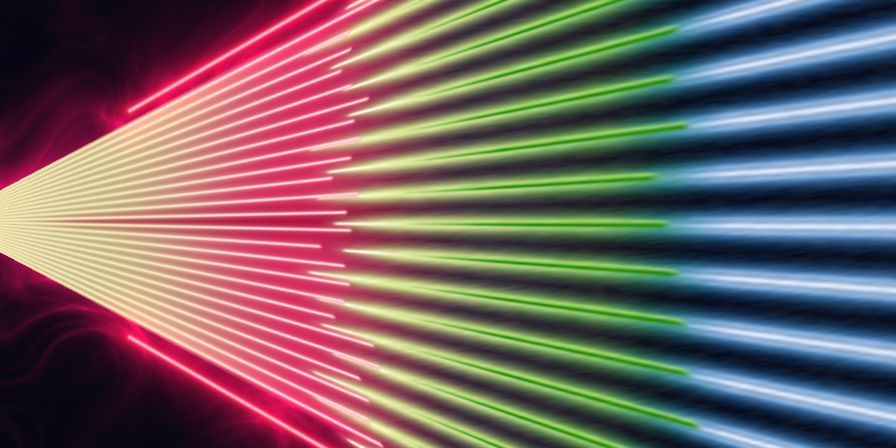
Reproduce this background procedurally as a Shadertoy shader.

```glsl
#define APEX vec2(-0.13, 0.506)
#define WEDGE_SLOPE 0.505
#define LINE_STEP 0.0443
#define LINE_WIDTH 0.0036
#define BEAM_STEP 0.0665
#define BEAM_TILT -0.006
#define CORE_WIDTH 0.0055
#define SMOKE_SCALE 7.0

const vec3 NIGHT = vec3(0.025, 0.025, 0.075);
const vec3 CREAM = vec3(0.86, 0.80, 0.60);
const vec3 PINK = vec3(0.82, 0.17, 0.37);
const vec3 CRIMSON = vec3(0.64, 0.03, 0.22);
const vec3 PLUM = vec3(0.16, 0.10, 0.20);
const vec3 LIME = vec3(0.83, 0.89, 0.56);
const vec3 GREEN = vec3(0.46, 0.74, 0.38);
const vec3 TEAL = vec3(0.14, 0.55, 0.52);
const vec3 BLUE = vec3(0.18, 0.53, 0.86);
const vec3 ICE = vec3(0.84, 0.90, 1.0);

float hash(vec2 p) {
    vec3 q = fract(vec3(p.xyx) * 0.1031);
    q += dot(q, q.yzx + 33.33);
    return fract((q.x + q.y) * q.z);
}

float noise(vec2 p) {
    vec2 i = floor(p), f = fract(p);
    f = f * f * (3.0 - 2.0 * f);
    return mix(mix(hash(i), hash(i + vec2(1, 0)), f.x),
               mix(hash(i + vec2(0, 1)), hash(i + vec2(1, 1)), f.x), f.y);
}

// Ridged noise gives thin, branching wisps
float wisps(vec2 p) {
    float sum = 0.0, gain = 0.5;
    for (int i = 0; i < 5; i++) {
        float ridge = 1.0 - abs(2.0 * noise(p) - 1.0);
        sum += gain * ridge * ridge;
        p = mat2(1.6, 1.2, -1.2, 1.6) * p + 7.3;
        gain *= 0.5;
    }
    return sum;
}

float bell(float d, float w) {
    return exp(-d * d / (w * w));
}

float segment(vec2 p, vec2 a, vec2 b) {
    vec2 ab = b - a;
    return length(p - a - ab * clamp(dot(p - a, ab) / dot(ab, ab), 0.0, 1.0));
}

// Crimson smoke outside the wedge, pink and cream haze within it
vec3 background(vec2 p, float slope, float reach) {
    float edge = max(abs(slope) - WEDGE_SLOPE, 0.0) * reach;
    float smoke = wisps(p * SMOKE_SCALE + 2.0 * noise(p * 5.0));
    vec3 outside = NIGHT + CRIMSON * (0.75 * exp(-edge * 26.0)
                 + 1.1 * smoke * smoke * exp(-edge * 5.5));
    vec3 haze = mix(CREAM * 0.83, PINK, smoothstep(0.16, 0.62, p.x - 0.25 * abs(slope)));
    haze = mix(haze, CRIMSON, 0.75 * bell(slope, 0.045) * smoothstep(0.02, 0.2, p.x));
    haze = mix(haze, PLUM, smoothstep(0.68, 1.08, p.x));
    haze = mix(haze, NIGHT, smoothstep(1.05, 1.6, p.x));
    float inside = 1.0 - smoothstep(WEDGE_SLOPE - 0.01, WEDGE_SLOPE + 0.03, abs(slope));
    return mix(outside, haze, inside);
}

// Wide beams shift from lime through green and teal to blue
vec3 addBeams(vec3 col, vec2 p, float slope, float reach) {
    float row = (slope - BEAM_TILT) / BEAM_STEP;
    float id = round(row), s = row - id;
    float d = s * BEAM_STEP * reach;
    float rnd = hash(vec2(id + 40.0, 3.0));
    float start = 0.69 + 0.1 * rnd;
    float tip = 1.45 + 0.17 * hash(vec2(id + 20.0, 9.0));
    float on = smoothstep(start - 0.06, start + 0.14, p.x);
    float blueness = smoothstep(1.42, 1.66, p.x);

    vec3 tint = mix(LIME, GREEN, smoothstep(0.95, 1.3, p.x));
    tint = mix(tint, TEAL, smoothstep(1.3, 1.52, p.x));
    tint = mix(tint, BLUE, blueness);
    col = mix(col, tint * 0.75, 0.85 * on * bell(s, 0.34));
    col = mix(col, tint, on * bell(s, 0.2));
    float streak = 0.9 + 0.1 * cos(s * 42.0);
    col = mix(col, ICE * streak, blueness * bell(s, 0.17));
    float sheen = on * (1.0 - smoothstep(1.2, 1.6, p.x));
    col = mix(col, vec3(0.90, 0.94, 0.66), 0.75 * sheen * bell(s, 0.11));

    // Dark green needle with a fine light rim
    float needle = smoothstep(0.85, 1.15, p.x) * (1.0 - smoothstep(tip - 0.04, tip, p.x));
    float width = CORE_WIDTH * mix(0.6, 1.0, smoothstep(0.9, 1.4, p.x));
    col = mix(col, vec3(0.68, 0.88, 0.38), 0.7 * needle * bell(d - 1.5 * width, width));
    col = mix(col, vec3(0.17, 0.55, 0.06), needle * bell(d, width));

    // White spark where the beam begins
    float spark = smoothstep(start - 0.02, start, p.x) * (1.0 - smoothstep(start + 0.04, start + 0.2, p.x));
    return mix(col, vec3(1.0, 0.98, 0.9), spark * bell(d, LINE_WIDTH));
}

// Thin rays fan out from the apex and stop at uneven ends
vec3 addRays(vec3 col, vec2 p, float slope, float reach) {
    float row = slope / LINE_STEP;
    float id = floor(row), s = row - id - 0.5;
    float d = s * LINE_STEP * reach / sqrt(1.0 + slope * slope);
    float stop = 0.72 + 0.1 * hash(vec2(id + 50.0, 5.0)) + 0.3 * slope * slope;
    float on = (1.0 - smoothstep(stop - 0.012, stop, p.x)) * step(abs(id + 0.5), 11.6);
    vec3 tint = mix(vec3(0.95, 0.91, 0.70), vec3(1.0, 0.86, 0.86), smoothstep(0.2, 0.6, p.x));
    col = mix(col, mix(CREAM, vec3(1.0, 0.35, 0.5), smoothstep(0.35, 0.7, p.x)), 0.45 * on * bell(d, 0.010));
    return mix(col, tint, on * bell(d, LINE_WIDTH));
}

void mainImage(out vec4 fragColor, in vec2 fragCoord) {
    vec2 p = fragCoord / iResolution.xy * vec2(2.0, 1.0);
    float reach = p.x - APEX.x;
    float slope = (p.y - APEX.y) / reach;
    vec3 col = background(p, slope, reach);
    col = addBeams(col, p, slope, reach);
    col = addRays(col, p, slope, reach);

    // Red neon bars along both sides
    float bar = segment(vec2(p.x, abs(p.y - 0.5)), vec2(0.29, 0.253), vec2(0.80, 0.544));
    col += vec3(0.65, 0.02, 0.16) * exp(-bar * 28.0);
    col = mix(col, vec3(1.0, 0.10, 0.30), bell(bar, 0.010));
    col = mix(col, vec3(1.0, 0.74, 0.80), bell(bar, 0.0045));

    // Faint brushed grain
    float grain = noise(vec2(p.x * 30.0 + p.y * 20.0, p.y * 180.0 - p.x * 25.0)) - 0.5;
    col += 0.05 * grain * smoothstep(0.6, 0.9, p.x);
    fragColor = vec4(clamp(col, 0.0, 1.0), 1.0);
}
```
